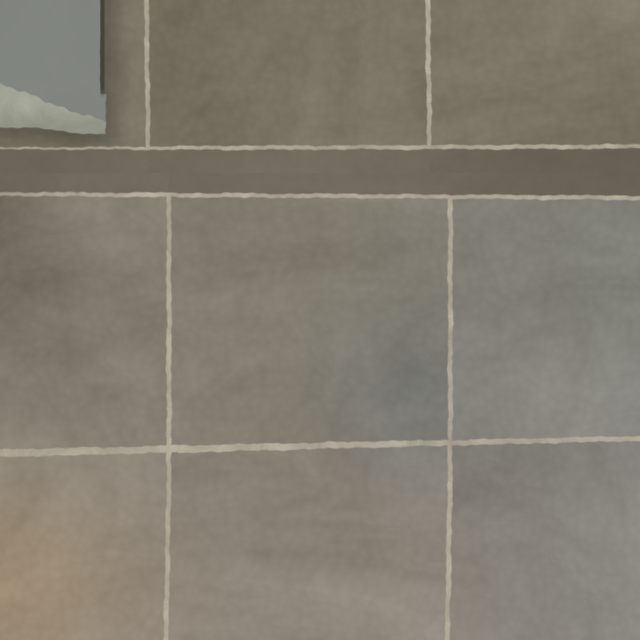
Write a WebGL 1 fragment shader that draws this texture.

```glsl
precision highp float;
uniform vec2 u_resolution;

const float TILE_WIDTH = 0.4395;
const float UPPER_SHIFT = 0.2315;
const float LOWER_SHIFT = 0.2640;
const float JOINT_HALF = 0.0036;
const float JOINT_WOBBLE = 0.0011;
const float MOTTLE_GAIN = 0.042;
const float GRAIN_GAIN = 0.022;
const float TILE_VARIATION = 0.012;
const vec2 PANEL_CORNER = vec2(0.157, 0.816);

const vec3 OLIVE_TILE = vec3(0.465, 0.445, 0.382);
const vec3 MID_TILE = vec3(0.512, 0.490, 0.442);
const vec3 PALE_TILE = vec3(0.555, 0.522, 0.477);
const vec3 STRIP = vec3(0.415, 0.382, 0.340);
const vec3 GROUT = vec3(0.700, 0.668, 0.600);
const vec3 PANEL = vec3(0.500, 0.515, 0.495);
const vec3 PANEL_LIP = vec3(0.625, 0.635, 0.580);
const vec3 WARM_GLOW = vec3(0.075, 0.035, -0.010);
const vec3 COOL_TINT = vec3(-0.012, 0.002, 0.018);

vec2 hash2(vec2 p) {
  return fract(sin(vec2(dot(p, vec2(127.1, 311.7)), dot(p, vec2(269.5, 183.3)))) * 43758.5);
}

// Warped sine octaves, roughly -1 to 1
float layeredSines(vec2 p) {
  float sum = 0.0;
  float gain = 0.55;
  for (int i = 0; i < 6; i++) {
    p = mat2(1.42, 1.07, -1.07, 1.42) * p + 1.7;
    p += 0.75 * sin(p.yx * 0.83 + 0.6);
    sum += gain * sin(p.x) * sin(p.y);
    gain *= 0.68;
  }
  return sum;
}

// Distance to the nearest scattered cell point
float cellular(vec2 p) {
  vec2 cell = floor(p);
  float nearest = 2.0;
  for (int j = -1; j <= 1; j++) {
    for (int i = -1; i <= 1; i++) {
      vec2 id = cell + vec2(float(i), float(j));
      nearest = min(nearest, length(id + hash2(id) - p));
    }
  }
  return nearest;
}

float wobble(float t) {
  return JOINT_WOBBLE * (0.5 * sin(t * 47.0) + 0.4 * sin(t * 133.0 + 1.3) + 0.35 * sin(t * 311.0 + 2.1));
}

float line(float d, float halfWidth, float soft) {
  return 1.0 - smoothstep(halfWidth - soft, halfWidth + soft, abs(d));
}

float blob(vec2 p, vec2 center, vec2 size) {
  vec2 q = (p - center) / size;
  return exp(-dot(q, q));
}

void main() {
  vec2 p = gl_FragCoord.xy / u_resolution;
  float pixel = 1.0 / min(u_resolution.x, u_resolution.y);
  float soft = max(0.0018, pixel);

  // Slightly tilted horizontal joints
  float stripTop = 0.768 + 0.003 * p.x + wobble(p.x);
  float stripBase = 0.697 - 0.006 * p.x + wobble(p.x + 3.0);
  float rowJoint = 0.292 + 0.023 * p.x + wobble(p.x + 7.0);
  float upper = step(0.73, p.y);
  float inStrip = smoothstep(-soft, soft, p.y - stripBase) * smoothstep(-soft, soft, stripTop - p.y);

  // Column coordinate, offset between the two fields
  float shift = mix(LOWER_SHIFT - 0.004 * smoothstep(0.3, 0.0, p.y), UPPER_SHIFT - 0.012 * (p.y - 0.77), upper);
  float column = (p.x - shift + wobble(p.y + upper)) / TILE_WIDTH;
  float columnDist = (fract(column + 0.5) - 0.5) * TILE_WIDTH;
  vec2 tile = vec2(floor(column), upper * 2.0 + step(rowJoint, p.y));

  // Stone surface
  float cloud = layeredSines(p * 3.2 + 5.0 * hash2(tile));
  float grain = layeredSines(p * vec2(19.0, 25.0)) * 0.6 + 0.45 - cellular(p * 64.0 + cloud);
  vec3 color = mix(PALE_TILE, MID_TILE, smoothstep(0.0, 0.6, p.y));
  color = mix(color, OLIVE_TILE, upper);
  color += COOL_TINT * smoothstep(0.5, 1.0, p.x) * (1.0 - upper) * 1.4;
  color += TILE_VARIATION * (hash2(tile + 4.0).x - 0.5);
  color += WARM_GLOW * blob(p, vec2(0.0, 0.08), vec2(0.2, 0.16));
  color -= 0.10 * blob(p, vec2(-0.02, 0.64), vec2(0.11, 0.13));
  color += COOL_TINT * 1.5 * blob(p, vec2(0.63, 0.38), vec2(0.12));
  color = mix(color, STRIP + 0.035 * blob(p, vec2(0.4, 0.73), vec2(0.35, 0.1)), inStrip);
  color += (MOTTLE_GAIN * cloud + GRAIN_GAIN * grain) * mix(1.0, 0.45, inStrip);

  // Grout, with worn width and brightness
  float wear = layeredSines(p * 31.0);
  float halfWidth = JOINT_HALF * (1.0 + 0.18 * wear);
  float grout = line(columnDist, halfWidth, soft) * (1.0 - inStrip);
  grout = max(grout, line(p.y - stripTop, halfWidth * mix(0.5, 0.9, smoothstep(0.1, 0.4, p.x)), soft));
  grout = max(grout, line(p.y - stripBase, halfWidth * 0.9, soft));
  grout = max(grout, line(p.y - rowJoint, halfWidth * mix(1.7, 1.05, p.x), soft));
  color = mix(color, GROUT + 0.035 * wear, grout * (0.86 + 0.1 * wear));

  // Corner panel with cast shadow, dark side and pale lower lip
  vec2 fromCorner = p - PANEL_CORNER;
  float lowerEdge = 0.800 - 0.010 * smoothstep(0.05, 0.15, p.x) + wobble(p.x);
  float shadow = smoothstep(0.05, 0.0, fromCorner.x) * smoothstep(-0.03, 0.0, p.y - lowerEdge);
  color *= 1.0 - 0.20 * shadow;
  float side = PANEL_CORNER.x + 0.008 * step(p.y, 0.853) + wobble(p.y);
  float body = smoothstep(soft, -soft, p.x - side) * smoothstep(-soft, soft, p.y - lowerEdge);
  float lip = smoothstep(soft, -soft, p.y - (0.868 - 0.36 * p.x + 3.0 * wobble(p.x)));
  vec3 panel = mix(PANEL + 0.012 * cloud, PANEL_LIP + 0.03 * wear - 0.06 * smoothstep(0.84, 0.80, p.y), lip);
  color = mix(color, panel, body);
  float darkSide = line(p.x - 0.160, 0.0032, soft) * smoothstep(0.845, 0.865, p.y);
  color = mix(color, vec3(0.25, 0.25, 0.21), darkSide * 0.85);

  gl_FragColor = vec4(clamp(color, 0.0, 1.0), 1.0);
}
```
